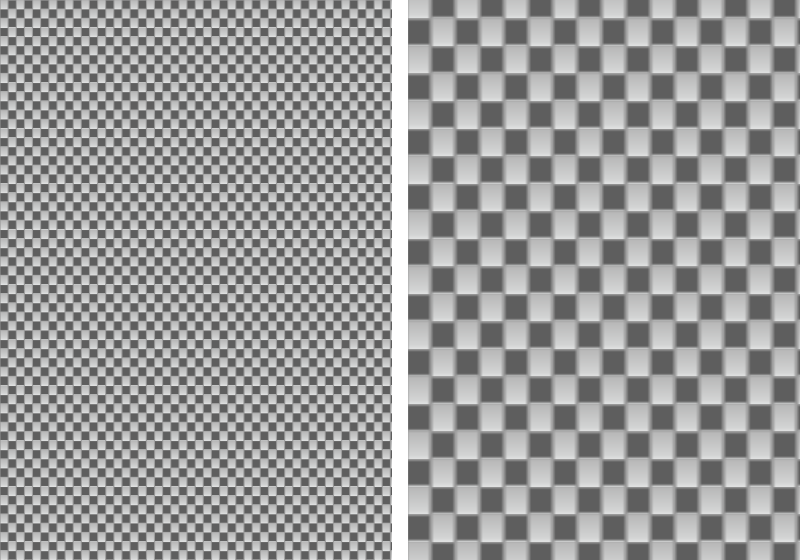
Left, the full canvas; right, a detail of the centre.
Reproduce this pattern procedurally as a Shadertoy shader.

```glsl
// Woven checkerboard of dark flat cells and light satin cells.
// Light cells brighten downwards to a thin lip; soft grooves part the columns.
// Cell coordinates come from fract and floor, with edges smoothed per pixel.

#define CELLS vec2(48.2, 61.0)
#define DARK_TONE vec3(0.370, 0.370, 0.370)
#define LIGHT_TOP vec3(0.715, 0.715, 0.715)
#define LIGHT_BOTTOM vec3(0.845, 0.850, 0.850)
#define GROOVE_TONE vec3(0.620, 0.620, 0.620)
#define GROOVE_WIDTH 0.08
#define DARK_INSET 0.045
#define EDGE_SOFTNESS 0.085
#define LIP_GAIN 0.03

// Distance from a point in a cell to the nearest cell edge, per axis.
vec2 edgeDistance(vec2 local) {
    return min(local, 1.0 - local);
}

// Satin shading: vertical ramp, bright lower lip and shaded upper rim.
vec3 satin(float down, float pixelHeight) {
    vec3 tone = mix(LIGHT_TOP, LIGHT_BOTTOM, down);
    float rim = max(0.08, pixelHeight);
    tone += LIP_GAIN * smoothstep(1.0 - 2.0 * rim, 1.0, down);
    return mix(GROOVE_TONE, tone, smoothstep(-rim, rim, down));
}

void mainImage(out vec4 fragColor, in vec2 fragCoord) {
    // Rows are counted from the top edge, columns from the left.
    vec2 uv = fragCoord / iResolution.xy;
    vec2 grid = vec2(uv.x, 1.0 - uv.y) * CELLS;
    vec2 cell = floor(grid);
    vec2 local = fract(grid);
    vec2 pixelSize = CELLS / iResolution.xy;
    vec2 edge = edgeDistance(local);

    // Light surface with a groove along each column boundary.
    vec3 color = satin(local.y, pixelSize.y);
    float grooveSpan = max(GROOVE_WIDTH, 0.6 * pixelSize.x);
    float groove = 1.0 - smoothstep(0.0, 2.0 * grooveSpan, edge.x);
    color = mix(color, GROOVE_TONE, groove);

    // Dark cells sit on alternate squares.
    vec2 softness = max(vec2(EDGE_SOFTNESS), 0.6 * pixelSize);
    vec2 inside = smoothstep(DARK_INSET - softness, DARK_INSET + softness, edge);
    float isDark = mod(cell.x + cell.y, 2.0);
    color = mix(color, DARK_TONE, isDark * inside.x * inside.y);

    fragColor = vec4(color, 1.0);
}
```
